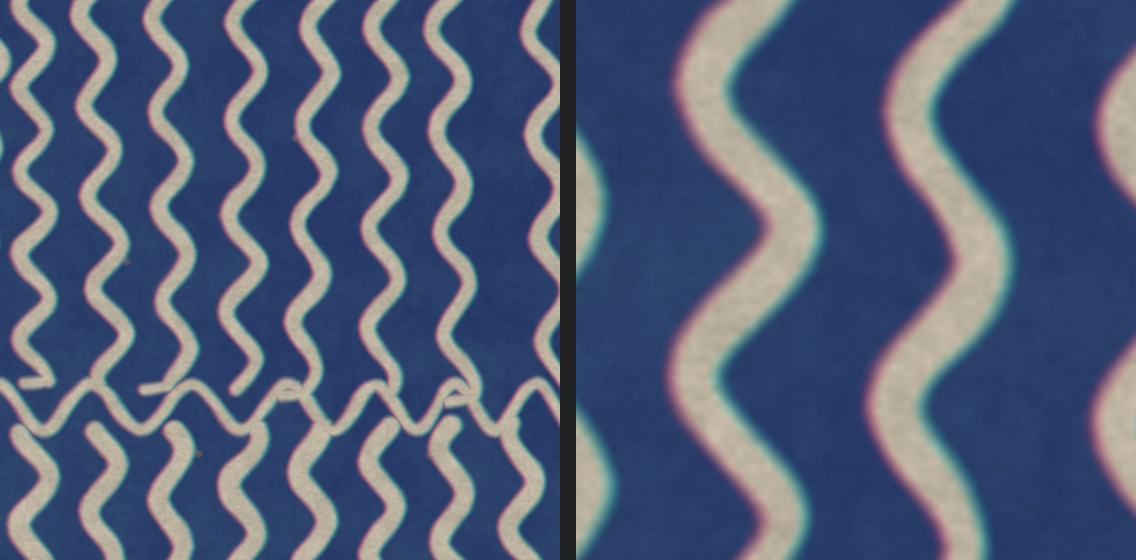
Left, the full canvas; right, a detail of the centre.
Reproduce this pattern procedurally as a three.js fragment shader.

```glsl
// Cream wavy strands in two rows on mottled navy cloth, parted by a rippling cord.
#define PITCH 0.125
#define FIRST_X 0.0586
#define SWING 0.025
#define STRAND_RADIUS 0.0148
#define CORD_RADIUS 0.0112
#define CORD_PERIOD 0.159
#define EDGE 0.0065
#define FRINGE 0.0017
#define NAVY vec3(0.145, 0.215, 0.400)
#define FADED_NAVY vec3(0.180, 0.275, 0.430)
#define CREAM vec3(0.735, 0.695, 0.625)
#define TAU 6.28318

varying vec2 vUv;

float hash(vec2 p) {
  vec3 q = fract(p.xyx * vec3(0.1031, 0.1030, 0.0973));
  q += dot(q, q.yzx + 33.33);
  return fract((q.x + q.y) * q.z);
}

float noise(vec2 p) {
  vec2 c = floor(p), f = fract(p);
  f *= f * (3.0 - 2.0 * f);
  return mix(mix(hash(c), hash(c + vec2(1.0, 0.0)), f.x),
             mix(hash(c + vec2(0.0, 1.0)), hash(c + 1.0), f.x), f.y);
}

// Vector from the nearest point of segment ab to p
vec2 fromSegment(vec2 p, vec2 a, vec2 b) {
  vec2 ab = b - a;
  return p - a - ab * clamp(dot(p - a, ab) / (dot(ab, ab) + 1e-9), 0.0, 1.0);
}

// Keep the nearest stroke: xy = offset from its spine, z = distance to its edge
void addStroke(inout vec3 nearest, vec2 offset, float radius) {
  float d = length(offset) - radius;
  if (d < nearest.z) nearest = vec3(offset, d);
}

// Spine of strand i; row is 0 for the upper strands, 1 for the lower
vec2 strandPoint(float i, float y, float row) {
  float root = sqrt(abs(i));
  float leftBend = mix(0.694 - 0.0456 * root, 0.0625 + 0.0234 * i, row);
  float period = mix(0.150 + 0.013 * root, 0.17, row);
  float wobble = noise(vec2(y * 9.0, i * 7.3 + row * 31.0 + 20.0)) - 0.5;
  float drift = 0.053 * sin(1.2 * i) * (0.64 - y);
  float edgeGap = 0.048 * step(6.5, i) + 0.027 * step(i, -0.5);
  float x = FIRST_X + i * PITCH + 0.01 * wobble + (1.0 - row) * (drift + edgeGap);
  return vec2(x - SWING * (1.0 + 0.3 * wobble) * cos(TAU * (y - leftBend) / period), y);
}

void addStrand(inout vec3 nearest, vec2 p, float i, float row) {
  float bottom = mix(0.32 - 0.0052 * i, -0.1, row);
  float top = mix(1.1, 0.225 + 0.0026 * i, row);
  float taper = mix(0.8, 1.0, smoothstep(0.3, 0.42, p.y));
  float radius = STRAND_RADIUS * mix(taper, 1.2, row);
  radius *= 0.87 + 0.26 * noise(vec2(p.y * 14.0, i * 5.7 + 50.0));
  vec2 a = strandPoint(i, clamp(p.y - 0.03, bottom, top), row);
  for (int k = 1; k <= 6; k++) {
    float y = clamp(p.y - 0.03 + 0.01 * float(k), bottom, top);
    vec2 b = strandPoint(i, y, row);
    addStroke(nearest, fromSegment(p, a, b), radius);
    a = b;
  }
  // Short hook on every second upper strand
  if (row < 0.5 && mod(i, 2.0) < 0.5) {
    vec2 end = strandPoint(i, bottom, row);
    addStroke(nearest, fromSegment(p, end, end - vec2(0.043, 0.006)), CORD_RADIUS * 0.9);
  }
}

vec2 cordPoint(float x) {
  float warp = 0.022 * sin(TAU * (x - 0.286) / 1.09);
  return vec2(x, 0.273 + 0.041 * cos(TAU * (x - warp - 0.176) / CORD_PERIOD));
}

void addCord(inout vec3 nearest, vec2 p) {
  float radius = CORD_RADIUS * (0.85 + 0.3 * noise(p * 18.0));
  vec2 a = cordPoint(p.x - 0.03);
  for (int k = 1; k <= 12; k++) {
    vec2 b = cordPoint(p.x - 0.03 + 0.005 * float(k));
    addStroke(nearest, fromSegment(p, a, b), radius);
    a = b;
  }
}

void main() {
  vec2 p = vUv + 0.004 * (vec2(noise(vUv * 30.0), noise(vUv * 30.0 + 70.0)) - 0.5);

  vec3 nearest = vec3(1.0);
  float middle = floor((p.x - FIRST_X) / PITCH + 0.5);
  for (int k = -1; k <= 1; k++) {
    addStrand(nearest, p, middle + float(k), 0.0);
    addStrand(nearest, p, middle + float(k), 1.0);
  }
  addCord(nearest, p);

  // Dyed ground, darker toward the upper right
  float blotch = 0.6 * noise(vUv * 14.0) + 0.4 * noise(vUv * 55.0);
  float fade = blotch + 0.3 - 0.3 * (vUv.x + vUv.y);
  vec3 color = mix(NAVY, FADED_NAVY, clamp(fade, 0.0, 1.0));

  // Sparse tan flecks
  vec2 cell = floor(vUv * 7.0);
  vec2 center = 0.2 + 0.6 * vec2(hash(cell + 3.0), hash(cell + 17.0));
  float fleck = 1.0 - smoothstep(0.02, 0.07, length(fract(vUv * 7.0) - center));
  color = mix(color, vec3(0.48, 0.40, 0.38), 0.6 * fleck * step(0.86, hash(cell + 41.0)));

  // Cream strokes with red fringes on the left and teal on the right
  float side = nearest.x / (length(nearest.xy) + 1e-5);
  vec3 d = nearest.z + FRINGE * side * vec3(1.0, -1.0, -1.0);
  vec3 cream = CREAM * (0.96 + 0.08 * noise(vUv * 40.0 + 9.0));
  color = mix(color, cream, 1.0 - smoothstep(vec3(-EDGE), vec3(EDGE), d));

  // Woven grain
  float grain = 0.5 * (noise(vUv * 230.0) + noise(vUv * vec2(120.0, 170.0) + 5.0));
  gl_FragColor = vec4(color * (0.94 + 0.12 * grain), 1.0);
}
```
